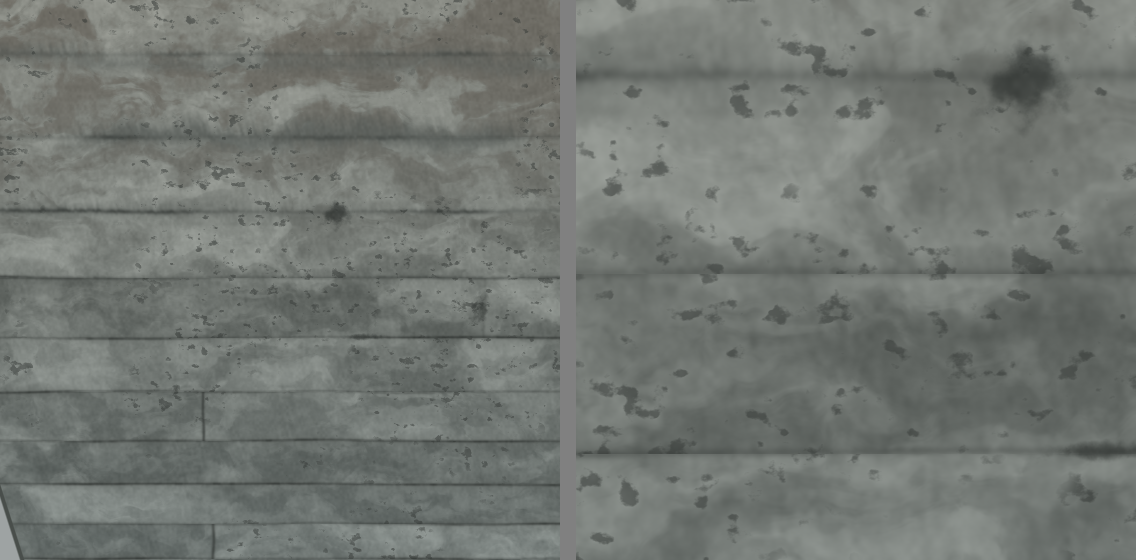
Left: the whole. Right: its middle third, enlarged.
Reproduce this texture procedurally as a three.js fragment shader.

```glsl
// Weathered grey-green timber planks that narrow toward the bottom, with worn paint and dark seams.
varying vec2 vUv;

const vec3 SHADE = vec3(0.365, 0.385, 0.370);
const vec3 PAINT = vec3(0.592, 0.614, 0.594);
const vec3 GRIME = vec3(0.190, 0.205, 0.195);
const vec3 UMBER = vec3(0.425, 0.415, 0.390);
const vec3 TRIM = vec3(0.620, 0.640, 0.640);
const float SHRINK = 0.9;
const float SPAN = 1.47;
const float DROP = 0.568;

float hash(vec2 p) {
  return fract(sin(dot(p, vec2(127.1, 311.7))) * 43758.5453);
}

float noise(vec2 p) {
  vec2 i = floor(p);
  vec2 f = fract(p);
  f = f * f * (3.0 - 2.0 * f);
  return mix(mix(hash(i), hash(i + vec2(1.0, 0.0)), f.x),
             mix(hash(i + vec2(0.0, 1.0)), hash(i + vec2(1.0, 1.0)), f.x), f.y);
}

float fbm(vec2 p) {
  float sum = 0.0;
  float amp = 0.5;
  for (int i = 0; i < 5; i++) {
    sum += amp * noise(p);
    p = mat2(1.6, 1.2, -1.2, 1.6) * p + 7.3;
    amp *= 0.5;
  }
  return sum / 0.97;
}

// Plank rows shrink geometrically; seams lie at whole row numbers
float rowAt(float y) { return log((y + DROP) / SPAN) / log(SHRINK); }
float seamY(float row) { return SPAN * pow(SHRINK, row) - DROP; }

// Position of the butt joint in a row, or off the canvas when it has none
float jointX(float row) {
  float kind = mod(row, 3.0);
  if (kind > 1.5 && row > 2.5) return 0.362 + 0.006 * (row - 5.0);
  if (kind < 0.5 && row < 4.0) return 0.565 + 0.1 * row;
  return 2.0;
}

float plankTone(float row, float side) {
  if (row < 0.5) return 0.08 - 0.13 * side;
  if (row < 2.5) return 0.09;
  float tone = mod(row, 3.0) < 0.5 ? -0.09 : 0.0;
  return tone + mix(-0.03, 0.11, side);
}

// Soft ragged stain around a centre
float stain(vec2 p, vec2 centre, vec2 radius) {
  float ragged = fbm(p * 70.0) - 0.5;
  return 1.0 - smoothstep(0.0, 1.0, length((p - centre) / radius) + 1.6 * ragged);
}

// Blurred dark band with a centre, height and horizontal fade
float shadow(vec2 p, float y, float height, float left, float right) {
  float d = (p.y - y) / height;
  return exp(-d * d) * smoothstep(left, left + 0.2, p.x) * (1.0 - smoothstep(right - 0.1, right, p.x));
}

void main() {
  vec2 p = vUv;
  float row = floor(rowAt(p.y));
  float lower = 1.0 - smoothstep(0.35, 0.75, p.y);
  vec2 warp = vec2(fbm(p * 9.0), fbm(p * 9.0 + 13.0)) - 0.5;
  float joint = jointX(row) + 0.006 * (noise(p * 30.0) - 0.5);
  float soft = mix(0.02, 0.003, lower);
  float side = smoothstep(-soft, soft, p.x - joint);

  // Worn paint: shared by the upper planks, broken per plank below
  vec2 shift = vec2(hash(vec2(row, 1.0)), hash(vec2(row, 2.0))) * 31.0 * step(2.5, row);
  float broad = fbm(p * vec2(3.5, 10.0) + shift + warp * 2.0);
  float flakes = fbm(p * vec2(18.0, 34.0) + shift + warp * 3.5);
  float crumbs = fbm(p * vec2(65.0, 85.0) + shift);
  float streaks = noise(p * vec2(9.0, 110.0) + shift);
  float wear = 0.475 + plankTone(row, side);
  wear += 0.42 * (smoothstep(0.34, 0.64, broad) - 0.5);
  wear += 0.20 * (smoothstep(0.40, 0.60, flakes) - 0.5) + 0.22 * (flakes - 0.5);
  wear += 0.30 * (crumbs - 0.5) + 0.07 * (streaks - 0.5);
  float dull = smoothstep(0.4, 0.65, p.x + warp.x * 0.5) * smoothstep(0.80, 0.95, p.y);
  wear -= 0.2 * dull;
  vec3 color = mix(SHADE, PAINT, clamp(wear, -0.1, 1.05));
  float warmth = smoothstep(0.5, 0.9, p.y) * (1.0 - smoothstep(0.3, 0.65, wear));
  color = mix(color, UMBER, 0.55 * warmth);
  color += vec3(0.022, 0.0, -0.016) * (p.y - 0.42);

  // Broad shadows along the upper seams
  float fuzz = noise(vec2(p.x * 170.0 + p.y * 40.0, p.y * 35.0)) - 0.5;
  vec2 frayed = p + vec2(0.0, 0.05 * warp.y + 0.012 * fuzz);
  float bands = shadow(frayed, 0.755, 0.022, 0.05, 0.97);
  bands += 0.6 * shadow(frayed, 0.893, 0.016, -0.2, 1.3);
  bands += 0.35 * shadow(frayed, 0.625, 0.014, -0.1, 0.7);
  color = mix(color, SHADE * 0.96, 0.75 * min(bands, 1.0));

  // Seams: faint and blurred above, finer and steadier below, broken along their length
  float k = floor(rowAt(p.y) + 0.5);
  float d = p.y - seamY(k) + 0.004 * (noise(vec2(p.x * 7.0, k)) - 0.5) + 0.003 * fuzz * (1.0 - lower);
  float width = mix(0.0046, 0.0026, lower);
  float line = exp(-d * d / (width * width));
  float halo = exp(-abs(d) / 0.011);
  float stretch = smoothstep(0.35, 0.68, fbm(vec2(p.x * 5.0, k * 9.1)));
  float beads = smoothstep(0.3, 0.75, noise(vec2(p.x * 75.0, k * 5.3)));
  float strength = 0.14 + 0.24 * stretch + 0.2 * beads * stretch + 0.12 * lower;
  color = mix(color, SHADE * 0.95, halo * (0.12 + 0.38 * stretch));
  color = mix(color, GRIME, line * strength);

  // Butt joints, flaked grime and knots
  float gap = (p.x - joint) / 0.003;
  color = mix(color, GRIME, exp(-gap * gap) * (row > 4.0 ? 0.6 : 0.15 * step(2.5, row)));
  float grime = smoothstep(0.64, 0.76, crumbs) * smoothstep(0.42, 0.58, fbm(p * 7.0 + 3.0));
  color = mix(color, GRIME, 0.5 * grime);
  float knots = stain(p, vec2(0.60, 0.62), vec2(0.030, 0.027));
  knots = max(knots, stain(p, vec2(0.857, 0.447), vec2(0.024, 0.028)));
  knots = max(knots, stain(p, vec2(0.65, 0.398), vec2(0.045, 0.007)));
  color = mix(color, GRIME, 0.72 * knots);

  // Fine slanted nap and the pale trim in the lower left corner
  color += 0.022 * fuzz + 0.030 * (noise(p * vec2(230.0, 180.0)) - 0.5);
  float edge = p.x - 0.042 + 0.32 * p.y;
  color = mix(color, GRIME * 1.5, 1.0 - smoothstep(0.0, 0.003, edge));
  color = mix(color, TRIM, 1.0 - smoothstep(-0.008, -0.004, edge));
  gl_FragColor = vec4(color, 1.0);
}
```
